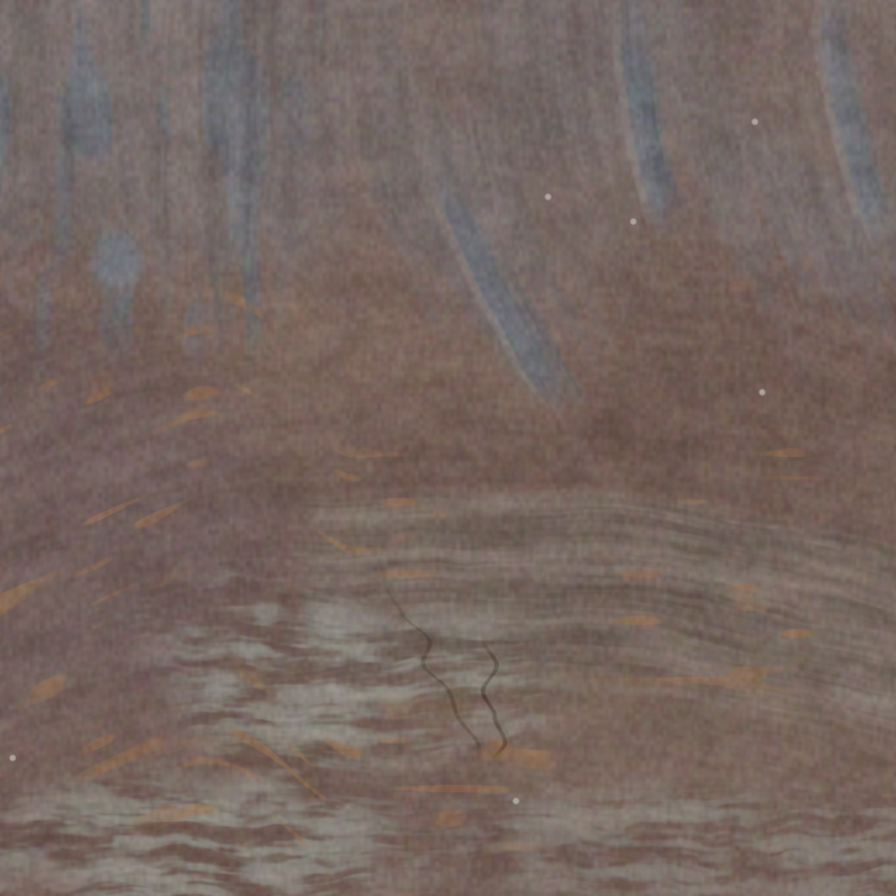
A WebGL 1 fragment shader for this texture:

```glsl
precision highp float;
uniform vec2 u_resolution;

float hash(vec2 p) {
  vec3 q = fract(vec3(p.xyx) * 0.1031);
  q += dot(q, q.yzx + 33.33);
  return fract((q.x + q.y) * q.z);
}

float noise(vec2 p) {
  vec2 i = floor(p), f = fract(p);
  f = f * f * (3.0 - 2.0 * f);
  return mix(mix(hash(i), hash(i + vec2(1, 0)), f.x),
             mix(hash(i + vec2(0, 1)), hash(i + vec2(1, 1)), f.x), f.y);
}

float fbm(vec2 p) {
  float sum = 0.0, amp = 0.5;
  for (int i = 0; i < 4; i++) {
    sum += amp * noise(p);
    p = mat2(1.6, 1.2, -1.2, 1.6) * p + 17.3;
    amp *= 0.5;
  }
  return sum / 0.94;
}

// Bristle marks: several stretched noises, centred on zero
float bristles(vec2 p) {
  return noise(p) * 0.5 + noise(p * 2.1 + 31.0) * 0.3 + noise(p * 3.9 + 57.0) * 0.2 - 0.5;
}

// Soft elliptical patch with a ragged rim
float patchMask(vec2 p, vec2 center, vec2 radius, float rag) {
  return 1.0 - smoothstep(0.45, 1.15, length((p - center) / radius) + rag);
}

void main() {
  vec2 p = gl_FragCoord.xy / u_resolution;
  float cloud = fbm(p * 5.0 + 3.0) - 0.5;
  float mottle = fbm(p * vec2(22.0, 32.0) + 9.0) - 0.5;
  vec2 warped = p + 0.025 * vec2(cloud, fbm(p * 7.0 + 40.0) - 0.5);

  vec3 brown = vec3(0.435, 0.352, 0.322);
  vec3 mauve = vec3(0.455, 0.415, 0.41);
  vec3 slate = vec3(0.405, 0.43, 0.465);
  vec3 sage = vec3(0.505, 0.495, 0.465);
  vec3 ochre = vec3(0.58, 0.43, 0.32);

  // Brown ground, warmer in the middle and more purple at the left
  vec3 color = brown + 0.06 * cloud;
  color = mix(color, vec3(0.475, 0.39, 0.355), patchMask(p, vec2(0.38, 0.65), vec2(0.3, 0.17), cloud));
  color = mix(color, vec3(0.435, 0.365, 0.36), 0.75 * patchMask(p, vec2(0.04, 0.4), vec2(0.3, 0.35), cloud));
  color = mix(color, vec3(0.475, 0.4, 0.36), 0.8 * patchMask(p, vec2(0.75, 0.23), vec2(0.4, 0.17), cloud));

  // Downward strokes at the top, sweeping to the right on the right side
  float drop = 1.0 - p.y;
  float sweep = smoothstep(0.3, 0.48, p.x);
  float lane = warped.x - 0.7 * sweep * drop * drop;
  float down = bristles(vec2(lane * 75.0, p.y * 5.0));
  float hem = 0.67 + 0.035 * sin(p.x * 17.0 + 1.0) + 0.22 * down + 0.2 * cloud;
  float top = smoothstep(-0.06, 0.09, p.y - hem);
  vec3 topColor = mauve + 0.1 * down + 0.05 * cloud;
  topColor = mix(topColor, vec3(0.47, 0.4, 0.37), sweep * 0.6 * smoothstep(0.48, 0.65, noise(vec2(lane * 14.0, p.y * 3.0))));
  color = mix(color, topColor, top * 0.92);

  // Blue-grey streaks at the upper left
  float streaks = smoothstep(0.57, 0.76, noise(vec2(lane * 42.0, p.y * 8.0 + 5.0)));
  streaks *= smoothstep(0.56, 0.68, p.y) * (1.0 - smoothstep(0.2, 0.48, p.x));
  color = mix(color, slate + 0.12 * down, streaks * 0.65);
  float dab = patchMask(warped, vec2(0.135, 0.705), vec2(0.035, 0.045), 0.6 * mottle);
  color = mix(color, slate + 0.03, 0.8 * dab);

  // Three long curved slate strokes with a pale raised left edge
  for (int i = 0; i < 3; i++) {
    float n = float(i);
    float foot = 0.55 + 0.2 * step(0.5, n);
    float across = lane - 0.455 - 0.23 * n;
    float span = smoothstep(foot - 0.02, foot + 0.04, p.y + 0.4 * down * 0.2)
               * (1.0 - smoothstep(foot + 0.14, foot + 0.34, p.y));
    float body = smoothstep(0.0, 0.008, across) * (1.0 - smoothstep(0.02, 0.055, across + 0.03 * down));
    float rim = 1.0 - smoothstep(0.002, 0.008, abs(across));
    color = mix(color, slate + 0.14 * down, body * span * 0.75);
    color = mix(color, vec3(0.53, 0.51, 0.51), rim * span * 0.55);
  }

  // Arched, nearly level ridges across the lower right
  float arch = warped.y + 0.3 * (p.x - 0.52) * (p.x - 0.52);
  float level = bristles(vec2(p.x * 5.0, arch * 75.0));
  float ridges = smoothstep(0.28, 0.42, p.x + 0.3 * cloud) * smoothstep(0.2, 0.29, arch)
               * (1.0 - smoothstep(0.44, 0.462, arch));
  color = mix(color, vec3(0.462, 0.412, 0.38) + 0.23 * level, ridges * 0.8);
  color += 0.06 * level * (1.0 - top) * (1.0 - ridges);

  // Broken pale sage paint at the lower left and along the bottom
  float scrape = bristles(vec2(warped.x * 13.0, warped.y * 65.0 + 3.0 * cloud));
  float pale = patchMask(p, vec2(0.37, 0.235), vec2(0.22, 0.15), cloud);
  pale = max(pale, patchMask(p, vec2(0.25, 0.06), vec2(0.33, 0.12), cloud));
  pale = max(pale, 0.65 * patchMask(p, vec2(0.78, 0.05), vec2(0.4, 0.09), cloud));
  float cover = smoothstep(-0.16, 0.14, scrape + 0.5 * mottle);
  color = mix(color, sage + 0.14 * scrape, pale * cover * 0.85);
  color += pale * 0.1 * scrape;

  // Ochre flecks following slanted lines on the left and level ones elsewhere
  float slant = p.y - 0.45 * p.x * (1.0 - smoothstep(0.2, 0.4, p.x));
  float fleck = smoothstep(0.72, 0.88, noise(vec2(p.x * 18.0, slant * 75.0 + 8.0)));
  fleck *= smoothstep(0.5, 0.68, noise(p * 7.0 + 21.0)) * (1.0 - top);
  color = mix(color, ochre, fleck * 0.6);

  // Two fine wandering cracks
  for (int i = 0; i < 2; i++) {
    float n = float(i);
    float path = 0.55 - n * (0.05 + 0.45 * (p.y - 0.22)) + 0.03 * (noise(vec2(n * 9.0, p.y * 35.0)) - 0.5);
    float run = smoothstep(0.15, 0.17, p.y) * (1.0 - smoothstep(0.26, 0.29 + 0.12 * n, p.y));
    color -= 0.11 * (1.0 - 0.4 * n) * run * (1.0 - smoothstep(0.001, 0.004, abs(p.x - path)));
  }

  // Mottling, canvas grain and sparse pale specks
  color += 0.075 * mottle;
  color += 0.045 * (noise(p * 170.0) - 0.5) + 0.03 * (noise(p * vec2(260.0, 110.0) + 70.0) - 0.5);
  color += 0.025 * (vec3(noise(p * 90.0), noise(p * 90.0 + 33.0), noise(p * 90.0 + 66.0)) - 0.5);
  vec2 cell = floor(p * 11.0);
  vec2 seed = vec2(hash(cell + 4.0), hash(cell + 51.0)) * 0.7 + 0.15;
  float speck = 1.0 - smoothstep(0.02, 0.055, length(fract(p * 11.0) - seed));
  color = mix(color, vec3(0.72, 0.7, 0.66), speck * step(0.93, hash(cell + 90.0)) * 0.8);

  gl_FragColor = vec4(color + 0.006, 1.0);
}
```
